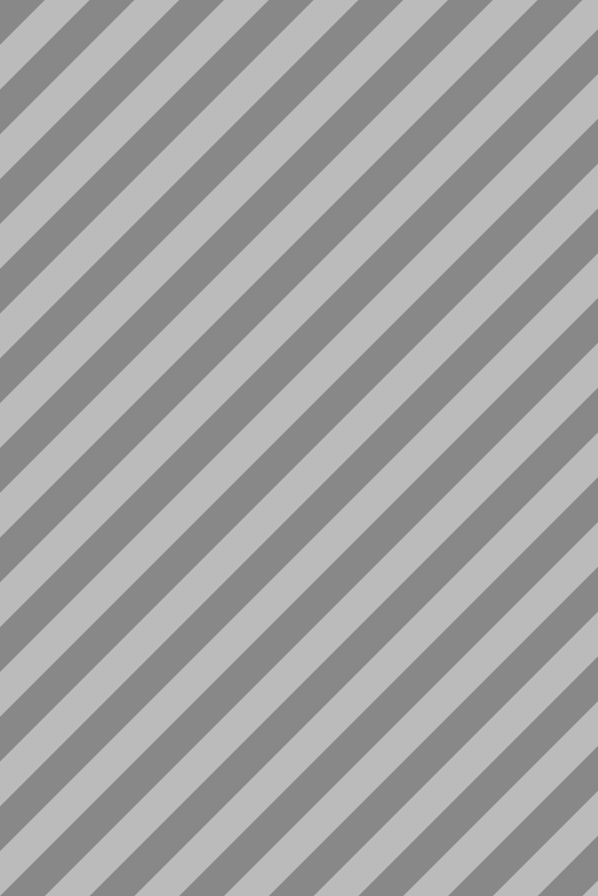
Reproduce this pattern procedurally as a Shadertoy shader.

```glsl
const float STRIPES_PER_HEIGHT = 10.0;
const float DARK_SHARE = 0.5;
const vec3 LIGHT_GRAY = vec3(0.733);
const vec3 DARK_GRAY = vec3(0.533);

// Signed distance, in periods, to a band starting at each whole phase
float bandDistance(float phase, float share) {
    float fromCentre = abs(fract(phase - 0.5 * share + 0.5) - 0.5);
    return fromCentre - 0.5 * share;
}

// Antialiased coverage of the region with negative distance
float coverage(float dist, float pixelSize) {
    return clamp(0.5 - dist / pixelSize, 0.0, 1.0);
}

void mainImage(out vec4 fragColor, in vec2 fragCoord) {
    // Height units, measured from the upper left corner
    vec2 pos = vec2(fragCoord.x, iResolution.y - fragCoord.y) / iResolution.y;

    // Diagonal stripes rising to the right at 45 degrees
    float phase = (pos.x + pos.y) * STRIPES_PER_HEIGHT;
    float pixelSize = sqrt(2.0) * STRIPES_PER_HEIGHT / iResolution.y;
    float dark = coverage(bandDistance(phase, DARK_SHARE), pixelSize);

    fragColor = vec4(mix(LIGHT_GRAY, DARK_GRAY, dark), 1.0);
}
```
